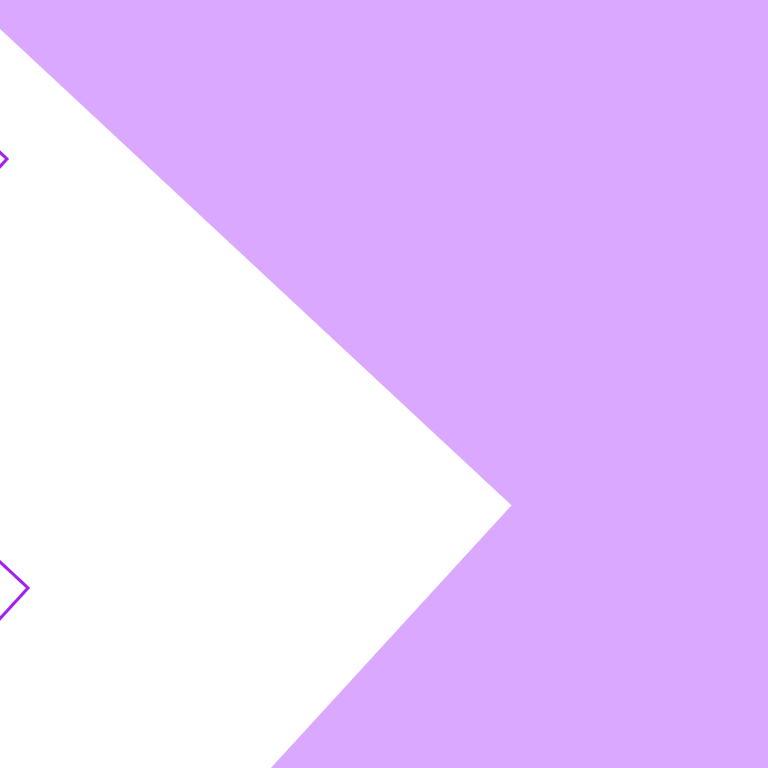
Give the GLSL for this background, as a three.js fragment shader.

```glsl
// A large white wedge points right over a flat lilac ground, with the tips
// of two thin violet diamonds entering from the left edge. All corners share
// one distance function: the larger of the distances to their two edges.

#define LILAC vec3(0.855, 0.66, 1.0)
#define WHITE vec3(1.0)
#define VIOLET vec3(0.63, 0.13, 0.94)
#define WEDGE_TIP vec2(0.666, 0.342)
#define UPPER_DIAMOND_TIP vec2(0.0091, 0.793)
#define LOWER_DIAMOND_TIP vec2(0.0365, 0.2344)
#define UPPER_NORMAL vec2(0.6816, 0.7317)
#define LOWER_NORMAL vec2(0.7373, -0.6755)
#define STROKE_WIDTH 0.004

varying vec2 vUv;

// Signed distance to a corner that opens to the left, negative inside
float cornerDistance(vec2 point, vec2 tip) {
  vec2 offset = point - tip;
  return max(dot(offset, UPPER_NORMAL), dot(offset, LOWER_NORMAL));
}

// Coverage of a shape, smoothed over about one pixel
float coverage(float dist, float pixel) {
  return clamp(0.5 - dist / pixel, 0.0, 1.0);
}

void main() {
  float pixel = max(fwidth(vUv.x), 0.00001);

  // White wedge on the lilac ground
  float wedge = coverage(cornerDistance(vUv, WEDGE_TIP), pixel);
  vec3 color = mix(LILAC, WHITE, wedge);

  // Violet outlines
  float upperLine = abs(cornerDistance(vUv, UPPER_DIAMOND_TIP));
  float lowerLine = abs(cornerDistance(vUv, LOWER_DIAMOND_TIP));
  float outline = min(upperLine, lowerLine) - 0.5 * STROKE_WIDTH;
  color = mix(color, VIOLET, coverage(outline, pixel));

  gl_FragColor = vec4(color, 1.0);
}
```
